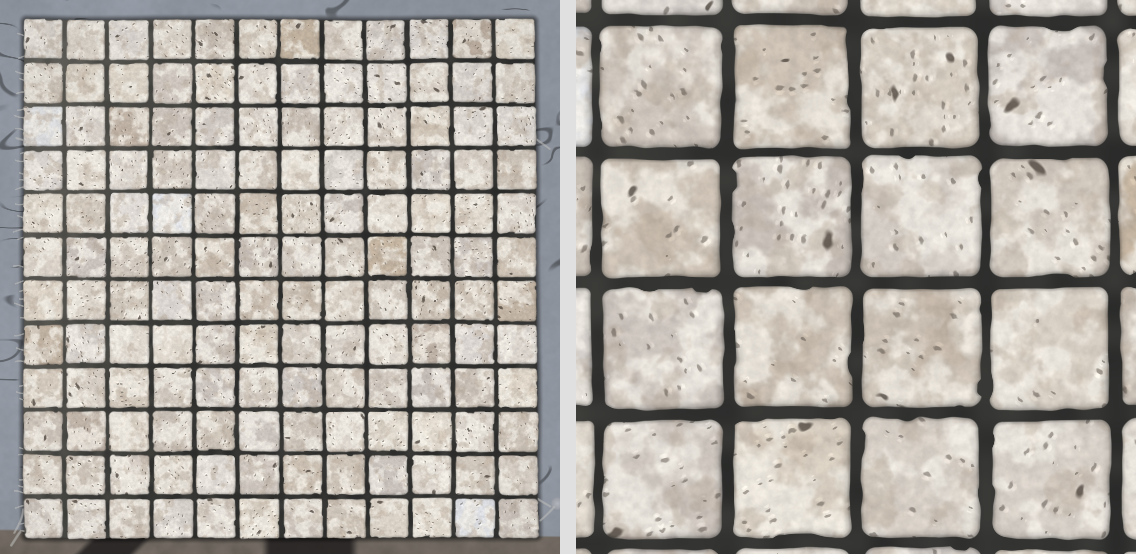
Left, the full canvas; right, a detail of the centre.
Reproduce this pattern procedurally as a Shadertoy shader.

```glsl
// A sheet of 12 by 12 tumbled travertine tiles lying on a scuffed blue-grey board.
// Each tile is a rounded box with its own tone, clouding and pits, seeded by its
// cell; dark joints, mesh fringe, soft shadow and painted board lie underneath.

float hash(vec2 p) {
    vec3 a = fract(p.xyx * vec3(.1031, .1030, .0973));
    a += dot(a, a.yzx + 33.33);
    return fract((a.x + a.y) * a.z);
}

vec2 hash2(vec2 p) { return vec2(hash(p), hash(p + 41.7)); }

float noise(vec2 p) {
    vec2 i = floor(p), f = fract(p);
    f *= f * (3. - 2. * f);
    return mix(mix(hash(i), hash(i + vec2(1, 0)), f.x),
               mix(hash(i + vec2(0, 1)), hash(i + 1.), f.x), f.y);
}

float fbm(vec2 p) {
    float sum = 0., amp = .5;
    for (int i = 0; i < 4; i++) {
        sum += amp * noise(p);
        p = mat2(1.6, 1.2, -1.2, 1.6) * p + 7.3;
        amp *= .5;
    }
    return sum / .9375;
}

float roundBox(vec2 p, vec2 b, float r) {
    vec2 d = abs(p) - b + r;
    return length(max(d, 0.)) + min(max(d.x, d.y), 0.) - r;
}

float segment(vec2 p, vec2 a, vec2 b) {
    vec2 d = b - a;
    return length(p - a - d * clamp(dot(p - a, d) / dot(d, d), 0., 1.));
}

// Scattered ragged hollows, at most one per cell
float pits(vec2 p, float density) {
    vec2 cell = floor(p);
    vec2 d = fract(p) - .5 - .3 * (hash2(cell) - .5);
    d += .16 * (vec2(noise(p * 4.), noise(p * 4. + 19.)) - .5);
    float size = mix(.12, .32, hash(cell + 5.3));
    float hollow = 1. - smoothstep(size * .5, size * 1.25, length(d * vec2(.85, 1.6)));
    return hollow * step(hash(cell + 9.1), density);
}

vec3 stone(vec2 q, vec2 id) {
    vec2 s = q + 60. * hash2(id + 2.5);
    float kind = hash(id + 13.), turn = 6.283 * hash(id + 23.);
    vec3 col = mix(vec3(.765, .73, .695), vec3(.86, .835, .80), hash(id + 3.));
    col = mix(col, vec3(.71, .65, .585), .75 * step(.93, kind));
    col = mix(col, vec3(.86, .865, .875), step(kind, .04));
    col += (hash(id + 31.) - .5) * vec3(.015, 0., -.035);
    // Pale clouds, warm stains and fine grain
    col = mix(col, vec3(.92, .905, .875), .75 * smoothstep(.40, .60, fbm(s * 4.)));
    col = mix(col, vec3(.70, .645, .585), .45 * smoothstep(.53, .72, fbm(s * 5. + 30.)));
    col *= .93 + .16 * fbm(s * 17.);
    // Fine pits follow the bedding of each tile; a few large holes are deeper
    vec2 r = mat2(cos(turn), sin(turn), -sin(turn), cos(turn)) * s;
    float wear = mix(.06, .30, hash(id + 47.));
    float rim = pits(r * 10. + vec2(.0, .35), wear);
    float fine = pits(r * 10., wear) * .42;
    float large = pits(r * 4.5, wear * .22) * .72;
    col *= 1. + .07 * rim;
    return mix(col, vec3(.25, .22, .19), max(fine, large));
}

vec3 board(vec2 p, float px) {
    vec3 col = vec3(.555, .58, .62) * (.92 + .11 * fbm(p * vec2(9., 5.)) + .06 * fbm(p * 90.));
    // Scratches and chipped paint
    vec2 s = p * vec2(14., 30.) + 3. * noise(p * 6.);
    float scratch = 1. - smoothstep(.012, .05, abs(noise(s) - .5));
    col *= 1. - .35 * scratch * smoothstep(.53, .68, noise(p * 15. + 8.));
    // Bolt head at the lower right
    float bolt = length(p - vec2(1.007, .091));
    col = mix(col, vec3(.66, .67, .70) - 9. * (bolt - .004), 1. - smoothstep(.009, .009 + 2. * px, bolt));
    // Floor below the board, with two dark shadows
    vec3 ground = vec3(.43, .40, .37) * (.9 + .2 * fbm(p * 40.));
    float shade = max(smoothstep(.06, .04, abs(p.x - .19 - p.y)), smoothstep(.09, .07, abs(p.x - .56)));
    ground = mix(ground, vec3(.13, .12, .12), .85 * shade);
    return mix(ground, col, smoothstep(-.002, .003, p.y - .043 + .012 * p.x));
}

void mainImage(out vec4 fragColor, in vec2 fragCoord) {
    vec2 p = fragCoord / iResolution.xy * vec2(1.0119, 1.);
    float px = 1. / iResolution.y, aa = 12.8 * px;

    // Sheet coordinates, one unit per tile, slightly wider towards the bottom
    vec2 g = 12. * vec2((p.x - .039) / (.938 - .008 * p.y), (p.y - .025) / .9434);
    g += .035 * (vec2(noise(g * .6), noise(g * .6 + 50.)) - .5);
    vec2 id = clamp(floor(g), 0., 11.), q = g - id - .5;
    float sheet = roundBox(g - 6., vec2(5.95), .06);

    vec3 col = board(p, px);
    col *= mix(.48, 1., smoothstep(-.02, .15, sheet));

    // Mesh fringe along the left edge and stray threads on both sides
    float row = floor(g.y * 6.);
    float strand = abs(fract(g.y * 6.) - .5 + .25 * sin(g.x * 9. + row));
    float fringe = smoothstep(.16, .05, strand) * step(.4, hash(vec2(row, 3.)));
    fringe *= step(-.04 - .16 * hash(vec2(row, 8.)), g.x) * step(g.x, .1) * step(abs(g.y - 6.), 5.9);
    for (int i = 0; i < 6; i++) {
        float k = float(i), side = mod(k, 2.);
        vec2 a = vec2(12. * side, i < 4 ? .2 + .25 * k : 9.2);
        vec2 b = a + vec2((side - .5) * (.25 + .35 * hash(vec2(k, 1.))), hash(vec2(k, 6.)) - .6);
        vec2 bend = vec2(.05 * sin(g.y * 5. + k), 0.);
        fringe = max(fringe, 1. - smoothstep(.008, .008 + 1.5 * aa, segment(g + bend, a, b)));
    }
    col = mix(col, vec3(.73, .73, .72), .6 * fringe);

    // Joints, dusty towards the upper left
    float dust = smoothstep(7., 0., g.x + .25 * (12. - g.y)) * .6 + .25 * noise(g * 5.);
    vec3 joint = mix(vec3(.16, .165, .16), vec3(.43, .42, .39), dust);
    col = mix(col, joint, smoothstep(aa, -aa, sheet));

    // Tumbled tiles with uneven edges, worn corners and a soft bevel
    q -= .022 * (hash2(id + 71.) - .5);
    vec2 halfSize = vec2(.458) + .016 * (hash2(id + 83.) - .5);
    float d = roundBox(q, halfSize, .05 + .06 * hash(id + 91.));
    d += .022 * (noise(g * 8. + 11. * id) - .5) + .03 * smoothstep(.72, .9, noise(g * 5. + 17. * id));
    vec3 tile = stone(q, id);
    float edge = smoothstep(-.075, -.005, d);
    tile *= 1. + edge * (.10 * (q.y - q.x) - .10);
    tile *= 1. - .30 * smoothstep(-.03, .01, d);
    tile *= 1.01 - .05 * smoothstep(5., 9., length(g - vec2(6., 5.)));
    col = mix(col, tile, smoothstep(aa * .8, -aa * .8, d));

    fragColor = vec4(clamp(col, 0., 1.), 1.);
}
```
